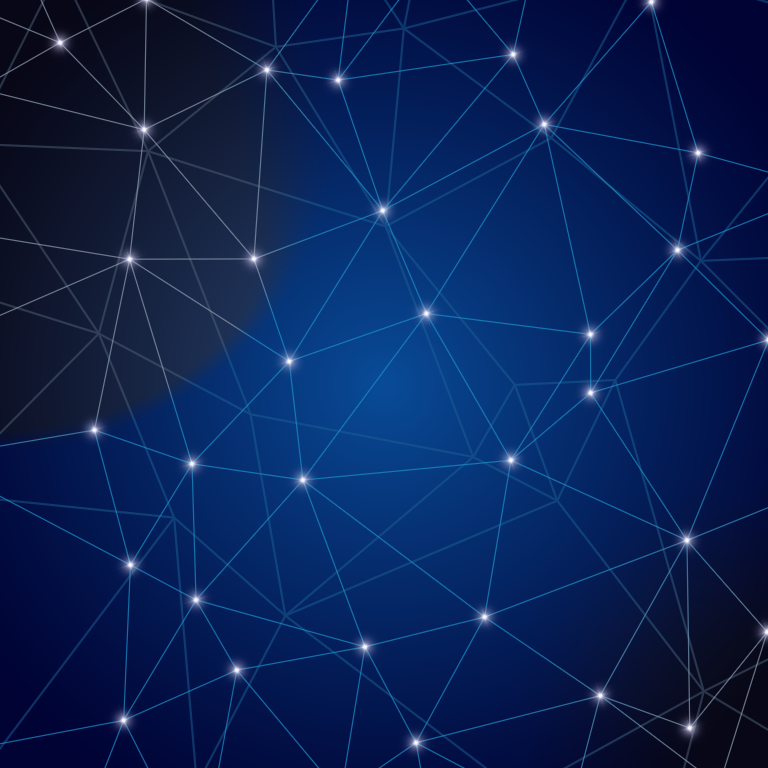
Write a WebGL 2 fragment shader that draws this background.

```glsl
#version 300 es
precision highp float;
// Glowing nodes joined by thin lines over a deep blue radial gradient.

uniform vec2 u_resolution;
out vec4 fragColor;

float hash(vec2 p) {
    return fract(sin(dot(p, vec2(127.1, 311.7))) * 43758.5453);
}

// One jittered node per grid cell.
vec2 nodeAt(vec2 cell, float seed) {
    vec2 key = cell + seed;
    return cell + 0.12 + 0.76 * vec2(hash(key), hash(key + 57.3));
}

float segmentDistance(vec2 p, vec2 a, vec2 b) {
    vec2 ab = b - a;
    float along = clamp(dot(p - a, ab) / dot(ab, ab), 0.0, 1.0);
    return length(p - a - ab * along);
}

// Distance to the closest link; also gives the offset to the closest node.
float network(vec2 p, float seed, out vec2 nodeOffset) {
    vec2 home = floor(p);
    float nearest = 9.0;
    nodeOffset = vec2(9.0);
    for (int y = -1; y <= 1; y++) {
        for (int x = -1; x <= 1; x++) {
            vec2 cell = home + vec2(x, y);
            vec2 a = nodeAt(cell, seed);
            vec2 right = nodeAt(cell + vec2(1, 0), seed);
            vec2 up = nodeAt(cell + vec2(0, 1), seed);
            vec2 corner = nodeAt(cell + vec2(1, 1), seed);
            if (length(p - a) < length(nodeOffset)) nodeOffset = p - a;

            // Sides of the mesh, a few left out, plus one diagonal per cell.
            if (hash(cell + seed + 11.7) > 0.12) nearest = min(nearest, segmentDistance(p, a, right));
            if (hash(cell + seed + 23.1) > 0.12) nearest = min(nearest, segmentDistance(p, a, up));
            bool rising = length(corner - a) < length(up - right);
            float diagonal = rising ? segmentDistance(p, a, corner) : segmentDistance(p, right, up);
            if (hash(cell + seed + 37.9) > 0.1) nearest = min(nearest, diagonal);
        }
    }
    return nearest;
}

// Antialiased coverage of a line, kept faint when thinner than a pixel.
float stroke(float dist, float halfWidth, float pixel) {
    float coverage = clamp((halfWidth - dist) / pixel + 0.5, 0.0, 1.0);
    return min(coverage, 2.0 * halfWidth / pixel);
}

mat2 rotation(float angle) {
    float c = cos(angle), s = sin(angle);
    return mat2(c, s, -s, c);
}

void main() {
    vec2 uv = gl_FragCoord.xy / u_resolution.y;
    float pixel = 1.0 / u_resolution.y;

    // Blue light fading outward from the centre.
    float light = pow(clamp(1.0 - length(uv - 0.5) / 0.62, 0.0, 1.0), 1.15);
    vec3 color = mix(vec3(0.0, 0.012, 0.205), vec3(0.035, 0.295, 0.595), light);

    // Dusky patches: a firm-edged one upper left, a soft one lower right.
    float softness = mix(0.035, 0.2, smoothstep(0.55, 0.95, uv.y));
    float dusk = 0.93 * (1.0 - smoothstep(0.45 - softness, 0.45, length(uv - vec2(0.0, 0.86))));
    dusk = max(dusk, 0.95 * (1.0 - smoothstep(0.08, 0.38, length(uv - vec2(1.02, 0.04)))));
    vec3 duskColor = mix(vec3(0.03, 0.03, 0.085), vec3(0.18, 0.29, 0.47), light);
    color = mix(color, duskColor, dusk);

    // Faint, broader mesh behind.
    vec2 offset;
    float faint = network(rotation(0.45) * uv * 4.1 + 3.2, 5.0, offset) / 4.1;
    vec3 faintColor = mix(vec3(0.1, 0.38, 0.58), vec3(0.32, 0.38, 0.46), dusk);
    color = mix(color, faintColor, 0.5 * stroke(faint, 0.0014, pixel));

    // Bright, fine mesh in front.
    float bright = network(rotation(-0.3) * uv * 5.7 + 8.4, 19.0, offset) / 5.7;
    vec3 brightColor = mix(vec3(0.1, 0.56, 0.78), vec3(0.58, 0.61, 0.67), dusk);
    color = mix(color, brightColor, 0.72 * stroke(bright, 0.0008, pixel));

    // Lavender halo, small rays and white core on each node.
    offset /= 5.7;
    float d = length(offset);
    float halo = 0.68 * exp(-pow(d / 0.0105, 2.0));
    float rays = 0.45 * exp(-abs(offset.x * offset.y) / 0.000005 - d / 0.007);
    float core = 0.85 * exp(-pow(d / 0.0036, 2.0));
    color = mix(color, vec3(0.72, 0.70, 0.86), halo);
    color = mix(color, vec3(0.97, 0.97, 1.0), clamp(rays + core, 0.0, 1.0));

    fragColor = vec4(color, 1.0);
}
```
